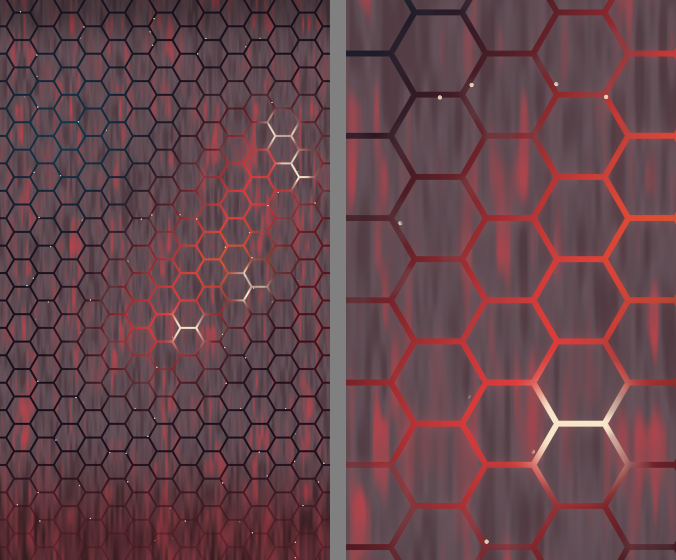
Left, the full canvas; right, a detail of the centre.
Write a Shadertoy shader that draws this pattern.

```glsl
// Flat-topped hexagon mesh with a glowing diagonal band over streaked mauve-red metal.

// Layout, in units of canvas height
const float HEX_HEIGHT = 0.04896;
const vec2 HEX_ORIGIN = vec2(0.3362, 0.3900);
const float LINE_HALF = 0.036;              // in hexagon heights
const vec2 STREAK_FREQ = vec2(205.0, 25.0);
const float SPARK_CELL = 0.026;
const float SPARK_RADIUS = 0.0013;

// Glow placement
const vec2 BAND_START = vec2(0.285, 0.420);
const vec2 BAND_END = vec2(0.475, 0.700);
const float BAND_RADIUS = 0.105;
const vec2 TEAL_CENTER = vec2(0.110, 0.760);
const vec2 AMBER_CENTER = vec2(0.420, 0.530);
const vec2 HOT_SPOTS[4] = vec2[4](
    vec2(0.336, 0.412), vec2(0.447, 0.490),
    vec2(0.500, 0.765), vec2(0.530, 0.700));

// Palette
const vec3 METAL = vec3(0.375, 0.300, 0.330);
const vec3 STREAK_RED = vec3(0.660, 0.270, 0.300);
const vec3 STREAK_DARK = vec3(0.285, 0.190, 0.215);
const vec3 BASE_RED = vec3(0.300, 0.110, 0.130);
const vec3 LINE_DARK = vec3(0.085, 0.055, 0.100);
const vec3 LINE_WINE = vec3(0.360, 0.050, 0.090);
const vec3 LINE_TEAL = vec3(0.060, 0.240, 0.320);
const vec3 LINE_RED = vec3(0.860, 0.230, 0.230);
const vec3 LINE_AMBER = vec3(0.870, 0.380, 0.160);
const vec3 LINE_CREAM = vec3(0.970, 0.900, 0.790);

float hash(vec2 p) {
    return fract(sin(dot(p, vec2(127.1, 311.7))) * 43758.5453);
}

float noise(vec2 p) {
    vec2 i = floor(p), f = fract(p);
    f = f * f * (3.0 - 2.0 * f);
    return mix(mix(hash(i), hash(i + vec2(1, 0)), f.x),
               mix(hash(i + vec2(0, 1)), hash(i + vec2(1, 1)), f.x), f.y);
}

float blob(vec2 p, vec2 center, float radius) {
    vec2 d = (p - center) / radius;
    return exp(-dot(d, d));
}

float segmentDistance(vec2 p, vec2 a, vec2 b) {
    vec2 ab = b - a;
    return length(p - a - ab * clamp(dot(p - a, ab) / dot(ab, ab), 0.0, 1.0));
}

// Offset from the nearest hexagon center, for hexagons of height one
vec2 hexLocal(vec2 p) {
    vec2 period = vec2(sqrt(3.0), 1.0);
    vec2 a = mod(p + 0.5 * period, period) - 0.5 * period;
    vec2 b = mod(p, period) - 0.5 * period;
    return dot(a, a) < dot(b, b) ? a : b;
}

float hexEdgeDistance(vec2 q) {
    q = abs(q);
    return 0.5 - max(q.y, 0.5 * sqrt(3.0) * q.x + 0.5 * q.y);
}

// Brushed metal: tall fibers, redder in every second column of cells
vec3 metal(vec2 uv, vec2 p) {
    float fine = noise(uv * STREAK_FREQ);
    float broad = noise(uv * STREAK_FREQ * vec2(0.45, 0.7) + 31.0);
    float fiber = 0.6 * fine + 0.4 * broad;
    float column = 0.5 - 0.5 * cos(6.28318 * p.x / sqrt(3.0));
    float row = 0.5 - 0.5 * cos(6.28318 * p.y);
    float redness = column * (0.6 + 0.4 * row);
    vec3 color = METAL * (0.93 + 0.14 * noise(uv * STREAK_FREQ * 1.7 + 9.0));
    color = mix(color, STREAK_DARK, 0.6 * smoothstep(0.48, 0.18, fiber));
    color = mix(color, STREAK_RED, smoothstep(0.50, 0.82, fiber) * (0.25 + 0.85 * redness));
    float base = smoothstep(0.24, 0.03, uv.y);
    color = mix(color, BASE_RED * (0.45 + 1.3 * fiber), 0.72 * base);
    return color * (1.0 - 0.30 * smoothstep(0.90, 1.0, uv.y));
}

vec3 lineColor(vec2 uv, float glow) {
    float wine = smoothstep(0.43, 0.60, uv.x) * blob(uv, vec2(0.59, 0.50), 0.22);
    wine = max(wine, 0.75 * smoothstep(0.22, 0.03, uv.y));
    vec3 color = mix(LINE_DARK, LINE_WINE, wine);
    color = mix(color, LINE_TEAL, 0.85 * blob(uv, TEAL_CENTER, 0.15));
    color = mix(color, LINE_RED, glow);
    color = mix(color, LINE_AMBER, 0.75 * blob(uv, AMBER_CENTER, 0.065));
    float heat = 0.0;
    for (int i = 0; i < 4; i++) heat = max(heat, blob(uv, HOT_SPOTS[i], 0.036));
    return mix(color, LINE_CREAM, smoothstep(0.12, 0.75, heat));
}

float sparks(vec2 uv, float pixel) {
    vec2 cell = floor(uv / SPARK_CELL);
    vec2 jitter = vec2(hash(cell + 3.7), hash(cell + 8.1));
    float d = length(uv - (cell + 0.1 + 0.8 * jitter) * SPARK_CELL);
    return step(0.72, hash(cell)) * smoothstep(SPARK_RADIUS + pixel, SPARK_RADIUS - pixel, d);
}

void mainImage(out vec4 fragColor, in vec2 fragCoord) {
    vec2 uv = fragCoord / iResolution.y;
    float pixel = 1.0 / iResolution.y;
    vec2 p = (uv - HEX_ORIGIN) / HEX_HEIGHT;
    float edge = hexEdgeDistance(hexLocal(p));
    float glow = exp(-pow(segmentDistance(uv, BAND_START, BAND_END) / BAND_RADIUS, 2.0));

    // Lines, worn where the glow meets the dark mesh
    float blur = 0.7 * pixel / HEX_HEIGHT;
    float line = smoothstep(LINE_HALF + blur, LINE_HALF - blur, edge);
    float rim = 4.0 * glow * (1.0 - glow);
    float wear = 0.45 * rim * smoothstep(0.35, 0.75, noise(uv * 70.0));
    wear = max(wear, 0.6 * smoothstep(0.20, 0.03, uv.y));

    vec3 color = metal(uv, p);
    color += LINE_RED * 0.10 * glow * exp(-edge * 14.0);
    color = mix(color, lineColor(uv, glow), line * (1.0 - wear));
    float nearLine = smoothstep(0.11, 0.05, edge);
    color = mix(color, LINE_CREAM, 0.85 * nearLine * sparks(uv, 0.5 * pixel));
    fragColor = vec4(clamp(color, 0.0, 1.0), 1.0);
}
```
